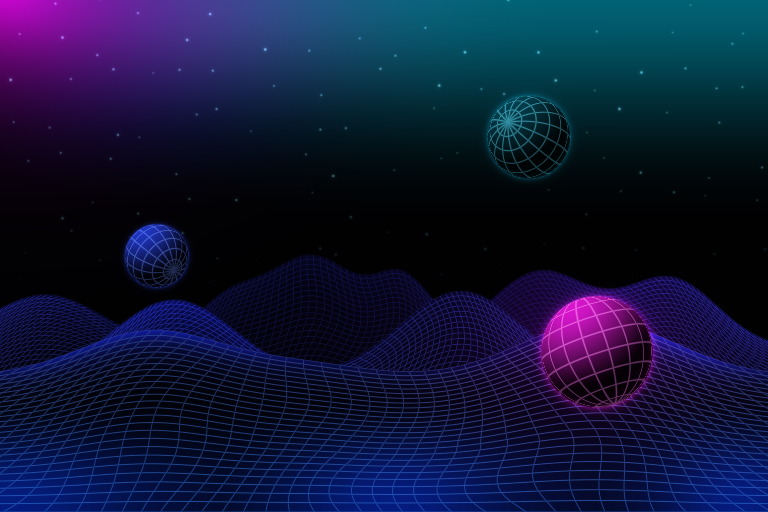
Write a Shadertoy shader that draws this background.

```glsl
float bump(float x, float center, float width) {
    float d = (x - center) / width;
    return exp(-d * d);
}

vec2 hash2(vec2 p) {
    vec3 q = fract(p.xyx * vec3(0.1031, 0.1030, 0.0973));
    q += dot(q, q.yzx + 33.33);
    return fract((q.xx + q.yz) * q.zy);
}

float gradientNoise(vec2 p) {
    vec2 i = floor(p), f = fract(p);
    vec2 s = f * f * (3.0 - 2.0 * f);
    vec2 a = vec2(0, 0), b = vec2(1, 0), c = vec2(0, 1), d = vec2(1, 1);
    float low = mix(dot(hash2(i + a) * 2.0 - 1.0, f - a), dot(hash2(i + b) * 2.0 - 1.0, f - b), s.x);
    float high = mix(dot(hash2(i + c) * 2.0 - 1.0, f - c), dot(hash2(i + d) * 2.0 - 1.0, f - d), s.x);
    return mix(low, high, s.y);
}

// Line at every whole value of v, with a constant width on the canvas
float gridLine(float v, float halfWidth, float px) {
    float slope = length(vec2(dFdx(v), dFdy(v))) / px;
    float d = abs(fract(v - 0.5) - 0.5) / max(slope, 0.001);
    return 1.0 - smoothstep(halfWidth - 0.6 * px, halfWidth + 0.8 * px, d);
}

vec3 sky(vec2 p) {
    vec3 col = vec3(0.002, 0.003, 0.008);
    col += vec3(0.0, 0.39, 0.46) * pow(smoothstep(0.54, 1.04, p.y), 1.3) * smoothstep(-0.05, 0.9, p.x);
    col += vec3(0.17, 0.05, 0.16) * bump(p.x, 0.42, 0.32) * smoothstep(0.72, 1.0, p.y);
    col += vec3(0.01, 0.01, 0.13) * bump(p.x, 0.28, 0.3) * smoothstep(0.58, 0.85, p.y);
    float corner = length((p - vec2(0.0, 1.02)) / vec2(0.24, 0.16));
    return col + vec3(0.78, 0.0, 0.74) * exp(-pow(corner, 1.35));
}

float stars(vec2 p, float px) {
    vec2 cell = floor(p / 0.08);
    vec2 seed = hash2(cell + 7.0);
    vec2 spot = (cell + 0.12 + 0.76 * hash2(cell + 41.0)) * 0.08;
    float d = length(p - spot);
    float size = mix(0.0012, 0.0024, seed.y);
    float core = 1.0 - smoothstep(size - px, size + px, d);
    float glow = 0.2 * exp(-d * d / (size * size * 5.0));
    return (core + glow) * step(0.22, seed.x) * mix(0.2, 0.5, seed.y) * smoothstep(0.4, 0.75, p.y);
}

// Row and column coverage of a sheet hanging from its ridge
vec2 sheetGrid(vec2 p, float t, vec2 count, float bend, float halfWidth, float px) {
    float warp = bend * gradientNoise(vec2(p.x * 3.0, t * 1.8) + 3.0);
    float row = count.y * (1.35 * t - 0.35 * t * t) + 18.0 * warp * t * (1.0 - t);
    float column = count.x * ((p.x - 0.75) / (0.6 + 0.45 * t) + warp);
    return vec2(gridLine(row, halfWidth, px), gridLine(column, halfWidth, px));
}

vec3 addOrb(vec3 col, vec2 p, vec2 center, float radius, vec3 pole, vec3 tint, vec3 ink, float body, float px) {
    vec2 q = (p - center) / radius;
    float r = length(q), aa = px / radius;
    vec3 n = vec3(q, sqrt(max(1.0 - r * r, 0.0)));

    // Latitudes and meridians around the pole
    pole = normalize(pole);
    vec3 side = normalize(cross(pole, vec3(0.2, 0.1, 1.0)));
    float height = clamp(dot(n, pole), -1.0, 1.0);
    float lat = acos(height);
    float lon = atan(dot(n, side), dot(n, cross(pole, side)));
    float parallel = abs(sin(lat * 9.0)) / 9.0;
    float meridian = abs(sin(lon * 8.0)) / 8.0 * sqrt(1.0 - height * height);
    float d = min(parallel, meridian) * mix(0.7, 1.0, n.z);
    float line = 1.0 - smoothstep(0.009 - 0.5 * aa, 0.009 + aa, d);

    float light = clamp(dot(n, normalize(vec3(-0.4, 0.7, 0.5))), 0.0, 1.0);
    vec3 ball = tint * (0.03 + body * pow(light, 1.4) + 0.3 * pow(1.0 - n.z, 4.0));
    ball = mix(ball, ink, line * (0.35 + 0.35 * light));
    col += tint * 0.4 * exp(-max(r - 1.0, 0.0) * 18.0);
    return mix(col, ball, 1.0 - smoothstep(1.0 - aa, 1.0 + aa, r));
}

void mainImage(out vec4 fragColor, in vec2 fragCoord) {
    float px = 1.0 / iResolution.y;
    vec2 p = fragCoord * px;
    p.x += 0.75 - 0.5 * iResolution.x * px;
    float x = p.x;

    vec3 col = sky(p) + vec3(0.5, 0.8, 0.85) * stars(p, px);
    float pinkGlow = exp(-7.0 * length((p - vec2(1.15, 0.34)) * vec2(1.0, 1.4)));

    // Far hills
    float far = 0.32 + 0.105 * bump(x, 0.088, 0.16) + 0.08 * bump(x, 0.44, 0.09)
        + 0.18 * bump(x, 0.61, 0.13) + 0.12 * bump(x, 0.79, 0.08)
        + 0.15 * bump(x, 1.055, 0.14) + 0.135 * bump(x, 1.31, 0.13);
    float t = (far - p.y) / (far - 0.12);
    vec2 grid = sheetGrid(p, t, vec2(56.0, 30.0), 0.12, 0.0003, px);
    float flank = max(bump(x, 0.0, 0.22), smoothstep(1.0, 1.35, x));
    vec3 sheet = vec3(0.008, 0.008, 0.035) + vec3(0.02, 0.025, 0.17) * (0.5 + 0.5 * flank) * exp(-max(t, 0.0) * 5.0);
    sheet += mix(vec3(0.05, 0.06, 0.2), vec3(0.12, 0.14, 0.42), flank) * max(grid.x, grid.y);
    col = mix(col, sheet + vec3(0.2, 0.0, 0.3) * pinkGlow, smoothstep(-px, 2.0 * px, far - p.y));

    // Middle hills
    float middle = 0.26 + 0.155 * bump(x, 0.34, 0.17) + 0.172 * bump(x, 0.9, 0.17);
    t = (middle - p.y) / (middle - 0.1);
    grid = sheetGrid(p, t, vec2(50.0, 26.0), 0.2, 0.0004, px);
    float leftHill = bump(x, 0.34, 0.22);
    sheet = vec3(0.008, 0.01, 0.045) + vec3(0.03, 0.045, 0.32) * exp(-max(t, 0.0) * 4.0) * (0.3 + 0.7 * leftHill);
    sheet += mix(vec3(0.12, 0.14, 0.38), vec3(0.1, 0.13, 0.42), leftHill) * max(grid.x, grid.y);
    col = mix(col, sheet + vec3(0.18, 0.0, 0.25) * pinkGlow, smoothstep(-px, 2.0 * px, middle - p.y));

    // Front wave, lit along its crest and near the bottom
    float front = 0.265 + 0.09 * bump(x, 0.3, 0.2) + 0.022 * bump(x, 0.6, 0.16) + 0.108 * bump(x, 1.17, 0.21);
    t = (front - p.y) / front;
    grid = sheetGrid(p, t, vec2(21.0, 25.0), 0.15, 0.0007, px);
    float crest = exp(-max(t, 0.0) * 13.0) * (0.3 + 0.7 * max(bump(x, 0.27, 0.3), bump(x, 1.3, 0.17)));
    float pools = 0.25 + 0.75 * max(bump(x, 0.77, 0.22), max(bump(x, 0.0, 0.28), bump(x, 1.45, 0.16)));
    sheet = vec3(0.006, 0.009, 0.03) + vec3(0.06, 0.1, 0.6) * crest;
    sheet += vec3(0.01, 0.1, 0.46) * pools * smoothstep(0.23, 0.02, p.y);
    vec3 wire = mix(vec3(0.22, 0.33, 0.63), vec3(0.17, 0.45, 0.84), smoothstep(0.28, 0.0, p.y));
    wire = mix(wire, vec3(0.55, 0.33, 0.75), min(pinkGlow * 1.3, 1.0));
    sheet = mix(sheet, wire, max(grid.x, grid.y * 0.85) * 0.66);
    col = mix(col, sheet + vec3(0.2, 0.0, 0.28) * pinkGlow, smoothstep(-px, px, front - p.y));

    // Wire globes
    col = addOrb(col, p, vec2(1.033, 0.732), 0.081, vec3(-0.5, 0.36, 0.79), vec3(0.03, 0.45, 0.56), vec3(0.3, 0.76, 0.85), 0.5, px);
    col = addOrb(col, p, vec2(0.306, 0.5), 0.062, vec3(0.53, -0.44, 0.72), vec3(0.13, 0.22, 0.8), vec3(0.4, 0.52, 0.95), 0.9, px);
    col = addOrb(col, p, vec2(1.166, 0.3125), 0.109, vec3(-0.3, 0.9, -0.15), vec3(0.8, 0.08, 0.76), vec3(0.98, 0.5, 0.95), 1.0, px);

    fragColor = vec4(clamp(col, 0.0, 1.0), 1.0);
}
```
